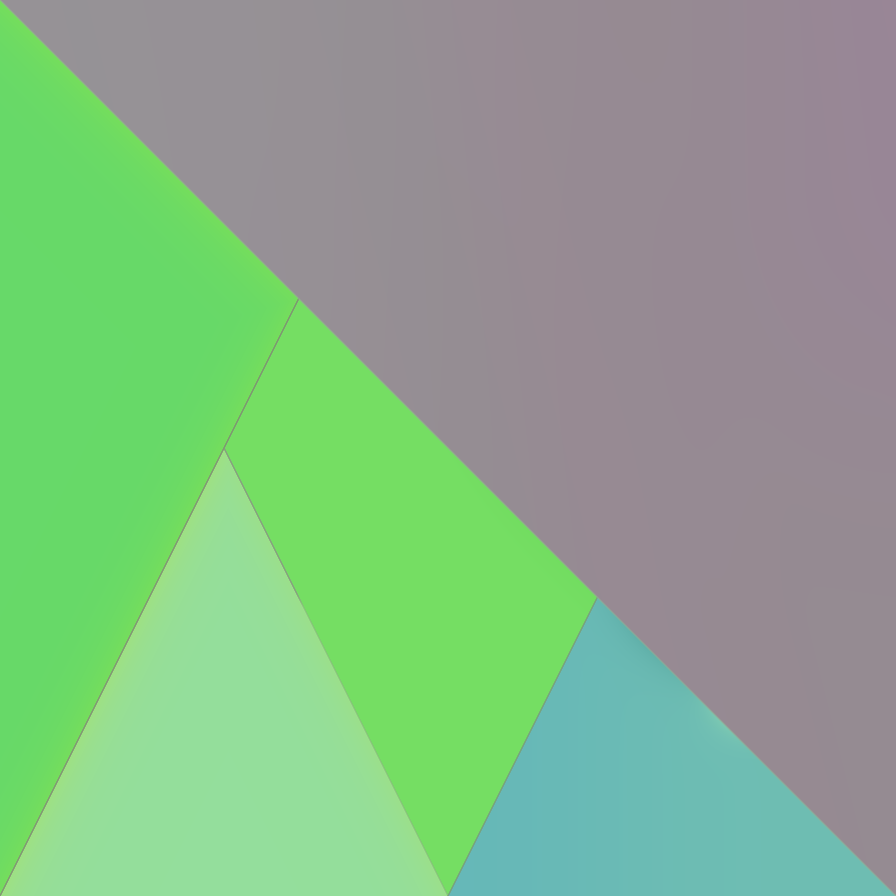
Reproduce this background procedurally as a WebGL 2 fragment shader.

```glsl
#version 300 es
precision highp float;

uniform vec2 u_resolution;
out vec4 fragColor;

float hash(float n) {
    return fract(sin(n * 127.1) * 43758.5453);
}

float noise(float x) {
    float cell = floor(x);
    return mix(hash(cell), hash(cell + 1.0), smoothstep(0.0, 1.0, fract(x)));
}

// Signed distance to the line through p with normal n
float lineDistance(vec2 uv, vec2 p, vec2 n) {
    return dot(uv - p, normalize(n));
}

float glow(float d, float size) {
    return exp(-abs(d) / size);
}

void main() {
    vec2 uv = gl_FragCoord.xy / u_resolution;
    float pixel = 1.0 / min(u_resolution.x, u_resolution.y);

    // Edges that split the canvas
    float diagonal = lineDistance(uv, vec2(0.0, 1.0), vec2(1.0, 1.0));
    float leftEdge = lineDistance(uv, vec2(0.0), vec2(2.0, -1.0));
    float slope = lineDistance(uv, vec2(0.5, 0.0), vec2(2.0, 1.0));
    float rightEdge = lineDistance(uv, vec2(0.5, 0.0), vec2(2.0, -1.0));

    // Left green, warmer near its borders
    vec3 leftGreen = mix(vec3(0.402, 0.85, 0.41), vec3(0.46, 0.87, 0.36),
                         max(glow(leftEdge, 0.025), glow(diagonal, 0.03)));

    // Pale triangle with yellow rims
    float rim = max(glow(leftEdge, 0.025), 0.7 * glow(slope, 0.025));
    vec3 pale = mix(vec3(0.58, 0.87, 0.61), vec3(0.62, 0.88, 0.51), rim);
    vec3 middle = mix(vec3(0.46, 0.87, 0.39), vec3(0.43, 0.86, 0.36),
                      0.5 * glow(diagonal, 0.015) * smoothstep(0.45, 0.6, uv.x));

    // Teal corner with a dark and a light patch on the diagonal
    vec3 teal = mix(vec3(0.40, 0.72, 0.72), vec3(0.43, 0.74, 0.70),
                    smoothstep(0.5, 0.85, uv.x));
    float along = uv.x - uv.y;
    teal -= 0.045 * glow(diagonal, 0.015) * exp(-pow((along - 0.44) / 0.10, 2.0));
    teal += vec3(0.06, 0.05, 0.0) * glow(diagonal, 0.012)
          * exp(-pow((along - 0.61) / 0.05, 2.0));

    // Mauve field with faint leaning bands
    vec3 mauve = mix(vec3(0.59, 0.57, 0.59), vec3(0.59, 0.54, 0.575),
                     smoothstep(0.15, 0.75, uv.x));
    mauve = mix(mauve, vec3(0.60, 0.525, 0.59),
                smoothstep(0.65, 1.0, uv.x) * smoothstep(0.3, 0.8, uv.y));
    float band = noise((uv.x + 0.25 * uv.y) * 9.0) - 0.5;
    mauve += band * vec3(0.012, -0.008, 0.008);

    // Join the regions
    vec3 color = mix(pale, middle, smoothstep(-pixel, pixel, slope));
    color = mix(color, teal, smoothstep(-pixel, pixel, rightEdge));
    color = mix(leftGreen, color, smoothstep(-pixel, pixel, leftEdge));

    // Hairline seams below the diagonal
    float width = max(0.0013, pixel);
    float leftSeam = 1.0 - smoothstep(0.3 * width, width, abs(leftEdge));
    float slopeSeam = 1.0 - smoothstep(0.3 * width, width, abs(slope));
    float rightSeam = 1.0 - smoothstep(0.3 * width, width, abs(rightEdge));
    color = mix(color, vec3(0.50, 0.53, 0.46), 0.8 * leftSeam);
    float slopeStrength = mix(0.3, 0.8, smoothstep(0.32, 0.34, uv.y));
    color = mix(color, vec3(0.52, 0.58, 0.50),
                slopeStrength * slopeSeam * step(0.0, leftEdge));
    color = mix(color, vec3(0.48, 0.58, 0.46), 0.7 * rightSeam);

    // Diagonal border and its soft seam
    color = mix(color, mauve, smoothstep(-pixel, pixel, diagonal));
    float diagonalSeam = 1.0 - smoothstep(0.3 * width, width, abs(diagonal));
    color = mix(color, vec3(0.58, 0.71, 0.58), 0.45 * diagonalSeam);

    fragColor = vec4(color, 1.0);
}
```
